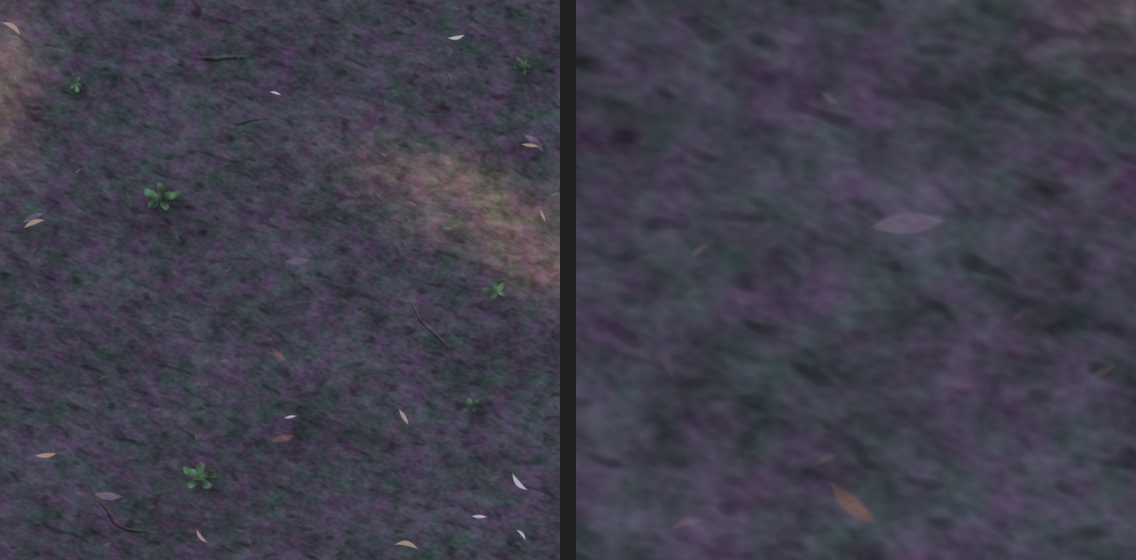
Left, the full canvas; right, a detail of the centre.
Write a Shadertoy shader that draws this texture.

```glsl
// Shaded woodland soil with faint moss, warm sun patches, twigs, sprouts and pale litter.

const vec3 SOIL = vec3(0.250, 0.247, 0.299);
const vec3 VIOLET_SHIFT = vec3(0.07, -0.03, 0.055);
const vec3 SUN_GLOW = vec3(0.20, 0.135, 0.085);
const vec3 TWIG = vec3(0.36, 0.31, 0.33);
const vec3 BROWN_LEAF = vec3(0.40, 0.30, 0.29);
const vec3 VIOLET_LEAF = vec3(0.43, 0.38, 0.47);
const vec3 PALE_CHIP = vec3(0.76, 0.74, 0.80);
const vec3 CREAM_CHIP = vec3(0.68, 0.57, 0.52);
const vec3 SPROUT = vec3(0.27, 0.40, 0.29);
const float SLOPE = -0.30;       // main direction of grains and litter
const float BROAD_CONTRAST = 0.32;
const float GRAIN_CONTRAST = 0.46;
const float FINE_CONTRAST = 0.17;
const float SOFT = 0.0018;       // edge blur in canvas units

vec4 hash4(vec2 p) {
    vec4 q = fract(p.xyxy * vec4(0.1031, 0.1030, 0.0973, 0.1099));
    q += dot(q, q.wzxy + 33.33);
    return fract((q.xxyz + q.yzzw) * q.zywx);
}

mat2 rotation(float a) {
    float c = cos(a), s = sin(a);
    return mat2(c, s, -s, c);
}

float corner(vec2 cell, vec2 offset) {
    float a = 6.2832 * hash4(cell + 71.0).x;
    return dot(vec2(cos(a), sin(a)), offset);
}

// Gradient noise, roughly -0.7 to 0.7
float noise(vec2 p) {
    vec2 i = floor(p), f = fract(p);
    vec2 u = f * f * f * (f * (f * 6.0 - 15.0) + 10.0);
    vec2 e = vec2(1.0, 0.0);
    return mix(mix(corner(i, f), corner(i + e, f - e), u.x),
               mix(corner(i + e.yx, f - e.yx), corner(i + 1.0, f - 1.0), u.x), u.y);
}

float fbm(vec2 p) {
    float sum = 0.0, amp = 0.6;
    for (int i = 0; i < 4; i++) {
        sum += amp * noise(p);
        p = rotation(0.25) * p * 1.9 + 17.3;
        amp *= 0.62;
    }
    return sum;
}

// Scattered bent lens shapes: x = coverage, y = random id
vec2 litter(vec2 p, float cells, float density, vec2 size, float bend, float spread, float seed) {
    vec2 best = vec2(0.0), home = floor(p * cells);
    for (int k = 0; k < 9; k++) {
        vec2 cell = home + vec2(k % 3, k / 3) - 1.0;
        vec4 r = hash4(cell + seed), s = hash4(cell + seed + 43.7);
        if (r.x > density) continue;
        vec2 d = p - (cell + 0.2 + 0.6 * r.yz) / cells;
        d = rotation(-SLOPE - spread * (r.w - 0.5)) * d;
        d.y += bend * (s.x - 0.5) * d.x * d.x;
        vec2 radius = size * mix(0.5, 1.1, s.y);
        float t = d.x / radius.x;
        float edge = abs(d.y) + radius.y * (t * t - 1.0);
        float cover = 1.0 - smoothstep(-SOFT, SOFT, edge);
        if (cover > best.x) best = vec2(cover, s.z);
    }
    return best;
}

// Small leafy rosettes: x = leaves, y = shadow around them
vec2 sprouts(vec2 p, float cells, float density) {
    vec2 best = vec2(0.0), home = floor(p * cells);
    for (int k = 0; k < 9; k++) {
        vec2 cell = home + vec2(k % 3, k / 3) - 1.0;
        vec4 r = hash4(cell + 311.0);
        if (r.x > density) continue;
        vec2 d = p - (cell + 0.2 + 0.6 * r.yz) / cells;
        float size = mix(0.016, 0.034, r.w);
        float petals = abs(cos(2.5 * atan(d.y, d.x) + 6.0 * r.w));
        float edge = length(d * vec2(1.0, 1.3)) - size * (0.2 + 0.8 * petals) + 0.012 * noise(p * 70.0);
        vec2 under = (d + vec2(-0.006, 0.01)) / size;
        best = max(best, vec2(1.0 - smoothstep(-0.004, 0.004, edge), exp(-dot(under, under))));
    }
    return best;
}

float glow(vec2 p, vec2 center, vec2 radius, float angle) {
    vec2 d = rotation(-angle) * (p - center) / radius;
    return exp(-dot(d, d));
}

void mainImage(out vec4 fragColor, in vec2 fragCoord) {
    vec2 p = fragCoord / iResolution.y;
    vec2 q = rotation(-SLOPE) * p;

    // Soil: broad tone, stretched grain, fine speckle and dark pits
    float broad = fbm(p * vec2(5.0, 7.0) + 3.0);
    float grain = fbm(q * vec2(26.0, 46.0) + 9.0);
    float fine = noise(q * vec2(95.0, 150.0));
    float tint = fbm(p * vec2(13.0, 17.0) + 40.0);
    float pits = smoothstep(0.22, 0.50, noise(q * vec2(32.0, 68.0) + 5.0));
    vec3 color = SOIL * (1.0 + BROAD_CONTRAST * broad + GRAIN_CONTRAST * grain + FINE_CONTRAST * fine);
    color += VIOLET_SHIFT * (tint + 0.6 * noise(p * 42.0));
    color *= 1.0 - 0.22 * pits;

    // Dappled sunlight with ragged edges
    vec2 w = p + 0.07 * vec2(fbm(p * 7.0), fbm(p * 7.0 + 20.0));
    float sun = glow(w, vec2(0.84, 0.64), vec2(0.19, 0.07), -0.35)
              + 0.7 * glow(w, vec2(1.0, 0.51), vec2(0.11, 0.055), -0.3)
              + 0.8 * glow(w, vec2(-0.01, 0.85), vec2(0.07, 0.15), 0.0);
    color += SUN_GLOW * sun * (1.0 + 0.6 * grain);

    // Twigs and sprouts
    vec2 bent = p + 0.008 * vec2(noise(p * 24.0), noise(p * 24.0 + 8.0));
    vec2 shade = litter(bent + vec2(-0.002, 0.005), 6.0, 0.22, vec2(0.065, 0.0032), 14.0, 3.0, 12.0);
    vec2 twig = litter(bent, 6.0, 0.22, vec2(0.065, 0.0026), 14.0, 3.0, 12.0);
    color *= 1.0 - 0.35 * shade.x;
    color = mix(color, TWIG * (0.75 + 0.4 * twig.y + 0.5 * grain), 0.65 * twig.x);
    vec2 green = sprouts(p, 5.0, 0.16);
    color *= 1.0 - 0.3 * green.y;
    color = mix(color, SPROUT * (1.0 + 1.1 * noise(p * 60.0)), 0.7 * green.x);

    // Fallen leaves, fine crumbs and bright chips
    vec2 leaf = litter(p, 7.0, 0.13, vec2(0.030, 0.0085), 12.0, 1.6, 87.0);
    color = mix(color, mix(BROWN_LEAF, VIOLET_LEAF, step(0.4, leaf.y)) * (1.0 + 0.5 * grain), 0.75 * leaf.x);
    vec2 crumb = litter(p, 24.0, 0.16 + 0.3 * min(sun, 1.0), vec2(0.008, 0.0022), 30.0, 2.0, 151.0);
    color = mix(color, mix(BROWN_LEAF, CREAM_CHIP, crumb.y), crumb.x * (0.25 + 0.35 * min(sun, 1.0)));
    vec2 chip = litter(p, 9.0, 0.11, vec2(0.019, 0.0042), 40.0, 1.8, 229.0);
    color = mix(color, mix(CREAM_CHIP, PALE_CHIP, smoothstep(0.2, 0.6, chip.y)), 0.85 * chip.x);

    fragColor = vec4(clamp(color, 0.0, 1.0), 1.0);
}
```
